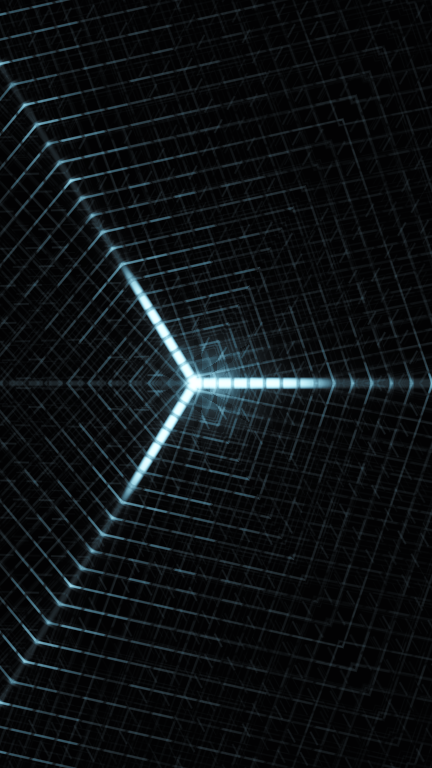
Reproduce this background procedurally as a Shadertoy shader.

```glsl
// Three glowing beams meet in a dark tunnel of perspective lattice struts.

float hash(vec2 p) {
    vec3 q = fract(p.xyx * 0.1031);
    q += dot(q, q.yzx + 33.33);
    return fract((q.x + q.y) * q.z);
}

float stroke(float dist, float halfWidth, float soft) {
    return 1.0 - smoothstep(halfWidth - soft, halfWidth + soft, dist);
}

// Rung index along a beam; the spacing widens away from the hub.
float rungIndex(float u) {
    return log(max(1.0 + 0.8 * u, 0.1)) / 0.027;
}

// Broken struts that sweep back slightly from a beam lying on the x axis.
float rungs(vec2 q, float halfWidth, float soft) {
    float u = q.x + 0.34 * q.y;
    float n = rungIndex(u);
    float pitch = 0.034 + 0.027 * u;
    float along = q.y / 0.052 + 0.5 * floor(n);
    float level = 0.25 + 0.75 * hash(vec2(floor(n), floor(along)) + 40.0);
    float gap = smoothstep(0.02, 0.12, 0.5 - abs(fract(along) - 0.5));
    return stroke(abs(fract(n) - 0.5) * pitch * 0.945, halfWidth, soft) * level * (0.35 + 0.65 * gap);
}

// Short struts parallel to the middle of each wall.
float braces(vec2 q, float halfWidth, float soft) {
    vec2 g = vec2(0.866 * q.x - 0.5 * q.y, 0.5 * q.x + 0.866 * q.y) / vec2(0.043, 0.061);
    float row = floor(g.x);
    g.y += 0.5 * row;
    float dash = 1.0 - smoothstep(0.26, 0.32, abs(fract(g.y) - 0.5));
    float level = hash(vec2(row, floor(g.y)) + 90.0);
    return stroke(abs(fract(g.x) - 0.5) * 0.043, halfWidth, soft) * dash * level;
}

void mainImage(out vec4 fragColor, in vec2 fragCoord) {
    vec2 p = (fragCoord - vec2(0.451, 0.501) * iResolution.xy) / iResolution.x;
    float soft = 0.8 / iResolution.x;
    float r = length(p);

    // Fold the plane onto the nearest of the three beams.
    vec2 q = vec2(p.x, abs(p.y));
    float angle = atan(q.y, q.x);
    bool rightBeam = angle < 1.06;
    bool leftWall = angle > 2.12;
    if (!rightBeam) {
        vec2 axis = vec2(cos(2.12), sin(2.12));
        q = vec2(dot(q, axis), abs(axis.x * q.y - axis.y * q.x));
    }
    vec2 mirrored = vec2(-0.5 * q.x + 0.866 * q.y, 0.866 * q.x + 0.5 * q.y);

    // Wall lattice, with fainter copies set deeper.
    float lattice = 0.0;
    for (int i = 0; i < 3; i++) {
        float depth = float(i);
        float scale = 1.0 + 0.09 * depth;
        float w = 0.0027 - 0.0006 * depth;
        float layer = rungs(q * scale, w, soft) + 0.7 * rungs(mirrored * scale, w, soft);
        layer += 0.8 * braces(q * scale, w * 0.8, soft);
        lattice += layer / (1.0 + 1.2 * depth);
    }
    float light = lattice * (0.085 + 0.16 * exp(-r * 3.5));

    // Rungs catch light close to their beam.
    float reach = rightBeam ? 0.055 : (leftWall ? 0.1 : 0.17);
    float lit = rungs(q, 0.0026, soft) * exp(-q.y / reach);
    light += lit * (rightBeam ? 0.55 : 0.85) * smoothstep(0.04, 0.3, r);

    // Segmented beams, hot near the hub and thin farther out.
    float n = rungIndex(q.x);
    float segment = smoothstep(0.04, 0.2, 0.5 - abs(fract(n + 0.5) - 0.5));
    float halfWidth = rightBeam ? 0.0105 : mix(0.0095, 0.006, smoothstep(0.15, 0.45, r));
    float beam = stroke(q.y, halfWidth, 0.003 + soft);
    float hot = 1.0 - smoothstep(0.17, 0.34, r);
    light += beam * (0.2 * exp(-r * 0.8) + hot * (0.5 + 2.4 * segment));
    light += stroke(q.y, halfWidth * 0.5, 0.002 + soft) * hot * segment * 1.5;
    float knot = stroke(abs(fract(n) - 0.5), 0.1, 0.06);
    light += knot * exp(-q.y / 0.008) * (rightBeam ? 0.7 : 0.9) * exp(-r * 0.7);

    // Halo along the beams and a faceted bloom right of the hub.
    light += 0.3 * exp(-q.y / 0.018) * exp(-r * 4.5);
    float bloom = exp(-length((p - vec2(0.045, 0.0)) * vec2(0.85, 1.0)) / 0.045);
    float facet = hash(floor(vec2(n * 2.0, rungIndex(mirrored.x) * 2.0)) + 200.0);
    light += bloom * (0.4 + 0.6 * facet + 0.6 * lattice);
    light += 2.5 * exp(-r * r / 0.0003);

    // Dim dashed seam on the left wall.
    float dash = smoothstep(0.1, 0.2, abs(fract(p.x / 0.046) - 0.5));
    float seam = stroke(abs(p.y), 0.006, 0.002 + soft) * step(p.x, -0.03);
    light += seam * (0.04 + 0.09 * dash);

    // Dim struts stay grey, lit parts turn cyan, then white.
    vec3 tint = mix(vec3(0.72, 0.91, 1.0), vec3(0.48, 0.87, 1.05), smoothstep(0.05, 0.4, light));
    vec3 color = vec3(0.008, 0.009, 0.012) + 1.0 - exp(-1.15 * light * tint);
    fragColor = vec4(color, 1.0);
}
```
